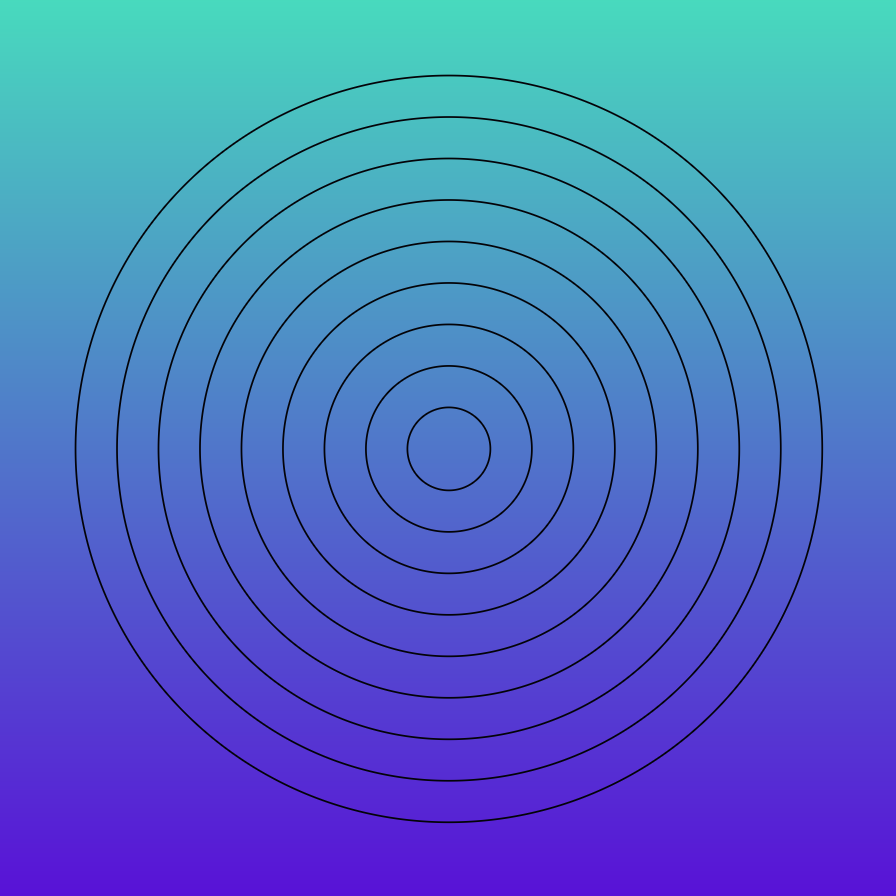
Reproduce this background procedurally as a three.js fragment shader.

```glsl
// Nine thin, evenly spaced concentric rings over a vertical teal-to-violet gradient.
// The nearest ring is found by rounding the radius to a multiple of the spacing,
// then its line is drawn with an antialiased distance test.

varying vec2 vUv;

const vec3 TOP_COLOR = vec3(0.282, 0.855, 0.743);
const vec3 BOTTOM_COLOR = vec3(0.347, 0.070, 0.842);
const vec3 LINE_COLOR = vec3(0.01, 0.01, 0.03);

const vec2 RING_CENTER = vec2(0.501, 0.499);
const float RING_COUNT = 9.0;
const float OUTER_RADIUS = 0.4167;
const float LINE_WIDTH = 0.00195;

// Distance from a given radius to the closest ring.
float ringDistance(float radius) {
  float spacing = OUTER_RADIUS / RING_COUNT;
  float index = clamp(floor(radius / spacing + 0.5), 1.0, RING_COUNT);
  return abs(radius - index * spacing);
}

// Share of the sample covered by a line, with an edge one sample wide.
float lineCoverage(float dist, float sampleSize) {
  return clamp(0.5 + (0.5 * LINE_WIDTH - dist) / sampleSize, 0.0, 1.0);
}

void main() {
  // Background gradient
  vec3 color = mix(BOTTOM_COLOR, TOP_COLOR, vUv.y);

  // Concentric rings
  float radius = length(vUv - RING_CENTER);
  float sampleSize = max(length(vec2(dFdx(vUv.x), dFdy(vUv.x))), 0.0001);
  color = mix(color, LINE_COLOR, lineCoverage(ringDistance(radius), sampleSize));

  gl_FragColor = vec4(color, 1.0);
}
```
